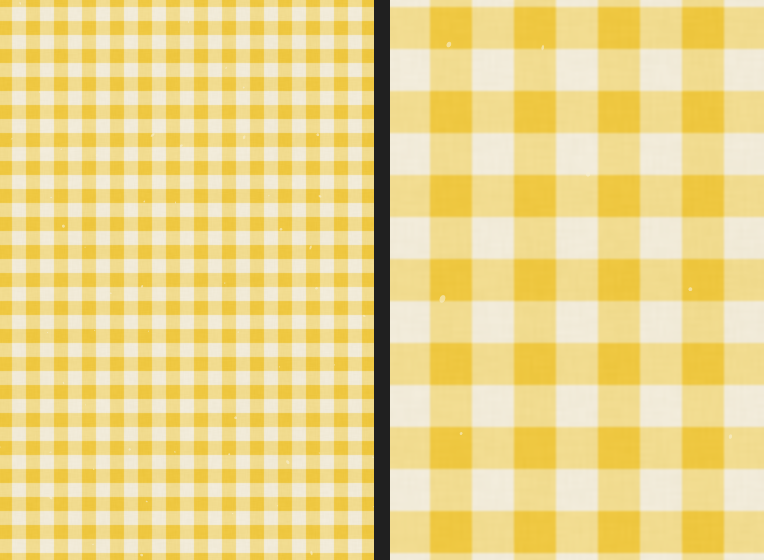
Left: the whole. Right: its middle third, enlarged.
Reproduce this pattern procedurally as a Shadertoy shader.

```glsl
// Yellow and cream gingham cloth with faint weave grain and sparse pale flecks.

float hash(vec2 p) {
    vec3 q = fract(vec3(p.xyx) * 0.1031);
    q += dot(q, q.yzx + 33.33);
    return fract((q.x + q.y) * q.z);
}

float noise(vec2 p) {
    vec2 i = floor(p), f = fract(p);
    f = f * f * (3.0 - 2.0 * f);
    return mix(mix(hash(i), hash(i + vec2(1, 0)), f.x),
               mix(hash(i + vec2(0, 1)), hash(i + vec2(1, 1)), f.x), f.y);
}

// Half-period band centred on every integer, with soft edges.
float band(float x, float soft) {
    float d = abs(fract(x + 0.5) - 0.5) - 0.25;
    return 1.0 - smoothstep(-soft, soft, d);
}

// Tiny pale flecks, at most one per cell, stretched and turned at random.
float flecks(vec2 p, float pixel) {
    vec2 cell = floor(p / 1.6);
    vec2 centre = 0.2 + 0.6 * vec2(hash(cell + 17.0), hash(cell + 41.0));
    vec2 d = p - (cell + centre) * 1.6;
    float angle = 6.2832 * hash(cell + 73.0);
    d = mat2(cos(angle), -sin(angle), sin(angle), cos(angle)) * d;
    d.x *= mix(0.5, 1.0, hash(cell + 97.0));
    float radius = mix(0.015, 0.05, pow(hash(cell + 131.0), 2.0));
    float shape = 1.0 - smoothstep(radius - pixel, radius + pixel, length(d));
    return shape * step(0.45, hash(cell + 159.0));
}

void mainImage(out vec4 fragColor, in vec2 fragCoord) {
    // Twenty checks fill the height; a cream column runs down the middle.
    vec2 p = (fragCoord - 0.5 * iResolution.xy) / iResolution.y * 20.0;
    float pixel = 20.0 / iResolution.y;
    float soft = max(0.025, 0.8 * pixel);

    // Crossing stripes: none is cream, one is pale, two are full yellow.
    float stripes = band(p.x + 0.5, soft) + band(p.y, soft);
    vec3 cream = vec3(0.945, 0.92, 0.85);
    vec3 pale = vec3(0.945, 0.86, 0.56);
    vec3 yellow = vec3(0.935, 0.78, 0.25);
    vec3 color = mix(cream, pale, min(stripes, 1.0));
    color = mix(color, yellow, max(stripes - 1.0, 0.0));

    // Thread grain and broad uneven fading.
    float threads = noise(p * vec2(24.0, 5.0)) + noise(p * vec2(5.0, 24.0) + 60.0) - 1.0;
    float fading = noise(p * 0.6 + 30.0) - 0.5;
    color += threads * vec3(0.008, 0.009, 0.014) + fading * vec3(0.006, 0.008, 0.016);

    // Worn flecks.
    color = mix(color, vec3(0.97, 0.94, 0.83), 0.6 * flecks(p + 100.0, 0.5 * pixel));

    fragColor = vec4(clamp(color, 0.0, 1.0), 1.0);
}
```
